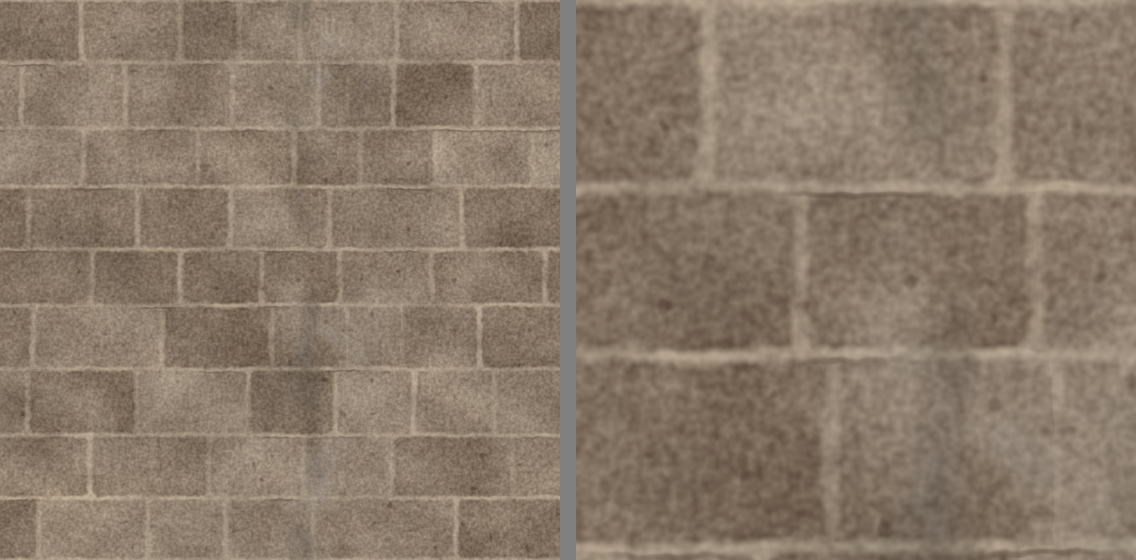
Left, the full canvas; right, a detail of the centre.
This texture is drawn by a three.js fragment shader. Its source:

```glsl
// Weathered concrete block wall: nine uneven courses with pale worn mortar.

varying vec2 vUv;

// Each course from the top down: top edge, blocks across, shift of its joints in blocks
const int COURSE_COUNT = 9;
const vec3 COURSES[9] = vec3[9](
  vec3(0.000, 6.0, 0.57), vec3(0.111, 6.0, 0.29), vec3(0.229, 6.0, 0.90),
  vec3(0.333, 5.0, 0.12), vec3(0.445, 6.0, 0.81), vec3(0.545, 6.0, 0.52),
  vec3(0.659, 6.0, 0.47), vec3(0.777, 5.0, 0.68), vec3(0.889, 5.0, 0.11));
// Stretch of the blocks along each course: amount and where it peaks, in blocks
const vec2 STRETCH[9] = vec2[9](
  vec2(0.38, 0.5), vec2(0.17, 2.0), vec2(0.25, 1.5), vec2(0.18, 0.3), vec2(0.18, 0.4),
  vec2(0.38, 2.0), vec2(0.18, 2.5), vec2(0.18, 0.8), vec2(0.28, 0.4));

const float JOINT_JITTER = 0.08;      // random spread of joint positions, in blocks
const float JOINT_HALF_WIDTH = 0.0048;
const float BED_HALF_WIDTH = 0.0036;
const float CORNER_RADIUS = 0.008;
const float EDGE_SOFTNESS = 0.0035;
const float STAIN_X = 0.575;          // centre of the stained column
const float STAIN_WIDTH = 0.085;

const vec3 BLOCK_DARK = vec3(0.405, 0.338, 0.278);
const vec3 BLOCK_LIGHT = vec3(0.655, 0.592, 0.522);
const vec3 MORTAR = vec3(0.690, 0.628, 0.550);
const vec3 GREY_STAIN = vec3(0.605, 0.562, 0.520);
const vec3 CRACK = vec3(0.330, 0.270, 0.220);

vec2 hash2(vec2 p) {
  vec3 q = fract(p.xyx * vec3(0.1031, 0.1030, 0.0973));
  q += dot(q, q.yzx + 33.33);
  return fract((q.xx + q.yz) * q.zy);
}

float cornerSlope(vec2 cell, vec2 f, vec2 corner, vec2 period) {
  float angle = 6.2832 * hash2(mod(cell + corner, period) + period).x;
  return dot(vec2(cos(angle), sin(angle)), f - corner);
}

// Gradient noise that tiles over the canvas, roughly -1 to 1
float noise(vec2 uv, vec2 frequency) {
  vec2 i = floor(uv * frequency);
  vec2 f = uv * frequency - i;
  vec2 u = f * f * f * (f * (f * 6.0 - 15.0) + 10.0);
  float a = cornerSlope(i, f, vec2(0.0, 0.0), frequency);
  float b = cornerSlope(i, f, vec2(1.0, 0.0), frequency);
  float c = cornerSlope(i, f, vec2(0.0, 1.0), frequency);
  float d = cornerSlope(i, f, vec2(1.0, 1.0), frequency);
  return 1.4 * mix(mix(a, b, u.x), mix(c, d, u.x), u.y);
}

float fbm(vec2 uv, vec2 frequency) {
  float sum = 0.0;
  for (int i = 0; i < 4; i++) {
    sum += noise(uv, frequency * exp2(float(i))) * 0.6 * pow(0.55, float(i));
  }
  return sum;
}

// Position (in blocks) and strength of one upright joint
vec2 uprightJoint(float index, int row, float blocks) {
  vec2 h = hash2(vec2(mod(index, blocks) * 7.0 + 3.0, float(row) * 13.0 + 5.0));
  float stretch = STRETCH[row].x * cos(6.2832 * (index - STRETCH[row].y) / blocks);
  return vec2(index + stretch + (h.x - 0.5) * JOINT_JITTER, mix(0.3, 0.95, sqrt(h.y)));
}

void main() {
  vec2 uv = vec2(vUv.x, 1.0 - vUv.y);
  // Uneven edges
  vec2 wobble = vec2(noise(uv, vec2(22.0)), noise(uv, vec2(19.0))) * 0.0022;
  wobble += vec2(noise(uv, vec2(83.0)), noise(uv, vec2(91.0))) * 0.0018;
  vec2 p = fract(uv + wobble);
  // Course holding this point
  int row = 0;
  float bottom = 1.0;
  for (int i = 0; i < COURSE_COUNT; i++) {
    if (COURSES[i].x <= p.y) row = i;
    else bottom = min(bottom, COURSES[i].x);
  }
  vec3 course = COURSES[row];
  // Block between its left and right joints
  float blocks = course.y;
  float s = p.x * blocks - course.z;
  float index = floor(s);
  if (s < uprightJoint(index, row, blocks).x) index -= 1.0;
  else if (s >= uprightJoint(index + 1.0, row, blocks).x) index += 1.0;
  vec2 left = uprightJoint(index, row, blocks);
  vec2 right = uprightJoint(index + 1.0, row, blocks);
  vec2 sides = vec2(s - left.x, right.x - s) / blocks;
  float jointStrength = sides.x < sides.y ? left.y : right.y;
  float toBed = min(p.y - course.x, bottom - p.y);
  // Rounded block outline and mortar cover
  vec2 inset = vec2(min(sides.x, sides.y) - JOINT_HALF_WIDTH, toBed - BED_HALF_WIDTH);
  float outline = CORNER_RADIUS - length(max(CORNER_RADIUS - inset, 0.0));
  float wear = 0.84 + 0.45 * noise(uv, vec2(17.0, 23.0)) + 0.25 * noise(uv, vec2(71.0));
  float joint = jointStrength * (1.0 - smoothstep(-EDGE_SOFTNESS, EDGE_SOFTNESS, outline));
  float bed = 0.9 * (1.0 - smoothstep(-EDGE_SOFTNESS, EDGE_SOFTNESS, inset.y));
  float mortar = clamp(max(joint, bed) * wear, 0.0, 1.0);
  // Block tone, blotches, grain and pits
  float blockTone = hash2(vec2(mod(index, blocks) * 5.0 + 11.0, float(row) * 17.0 + 2.0)).x;
  float grain = 0.25 * noise(uv, vec2(157.0)) + 0.17 * noise(uv, vec2(83.0, 79.0));
  grain += 0.15 * noise(uv, vec2(239.0));
  float tone = 0.57 + 0.36 * (blockTone - 0.5) + 0.42 * fbm(uv, vec2(8.0, 9.0)) + grain;
  float rim = exp(-max(min(inset.x * 1.5, inset.y), 0.0) / 0.012);
  tone -= 0.2 * rim * (0.4 + 1.3 * noise(uv, vec2(15.0, 18.0)));
  tone -= 0.4 * smoothstep(0.5, 0.85, noise(uv, vec2(61.0, 67.0)));
  vec3 color = mix(BLOCK_DARK, BLOCK_LIGHT, clamp(tone, -0.2, 1.15));
  // Mortar, then thin cracks below the beds
  color = mix(color, MORTAR * (1.0 + 0.25 * grain), mortar);
  float crackLine = 1.0 - smoothstep(0.0006, 0.0028, abs(p.y - course.x - 0.0045));
  color = mix(color, CRACK, 0.4 * crackLine * smoothstep(0.05, 0.5, noise(uv, vec2(9.0, 27.0))));
  // Grey bloom and dark runs down one column, then broad weathering
  float column = exp(-pow((uv.x - STAIN_X) / STAIN_WIDTH, 2.0));
  float bloom = smoothstep(0.0, 0.5, fbm(uv, vec2(8.0, 6.0)));
  color = mix(color, GREY_STAIN * (1.0 + 0.35 * grain), 0.65 * column * bloom);
  color *= 1.0 - 0.17 * column * smoothstep(-0.05, 0.5, noise(uv, vec2(14.0, 8.0)));
  color *= 1.0 + 0.13 * fbm(uv, vec2(4.0, 5.0));
  gl_FragColor = vec4(color, 1.0);
}
```
